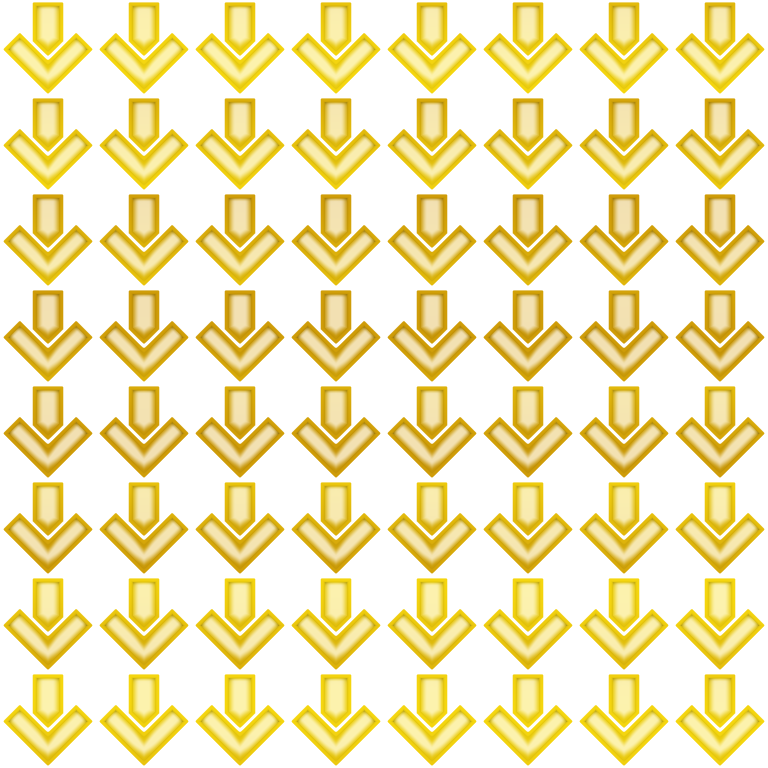
Give the GLSL for this pattern, as a WebGL 1 fragment shader.

```glsl
precision highp float;

uniform vec2 u_resolution;

// Depths inside the stem: x from its sides and point, y from its flat top
vec2 stemDepths(vec2 p) {
  float side = min(15.3 - abs(p.x), (56.5 - p.x - p.y) * 0.7071);
  return vec2(side, p.y - 2.4);
}

// Depths inside the chevron: x from its long sides, y from its arm ends
vec2 chevronDepths(vec2 p) {
  float along = p.x + p.y;
  float side = min(along - 60.8, 94.3 - along);
  return vec2(side, p.y - p.x - 4.5) * 0.7071;
}

// Combines two depths with a slightly rounded corner
float roundedDepth(vec2 depths) {
  vec2 m = 1.4 - depths;
  return 1.4 - length(max(m, 0.0)) - min(max(m.x, m.y), 0.0);
}

// Gold rim around a recessed, softly glowing fill
vec3 goldTray(vec2 depths, float depth, float x, float darkness, float pixel) {
  vec3 rim = mix(vec3(0.96, 0.84, 0.06), vec3(0.81, 0.61, 0.03), darkness);
  vec3 cream = mix(vec3(0.99, 0.95, 0.68), vec3(0.95, 0.88, 0.70), darkness);

  // The glow fades earlier along the fold line
  float side = depths.x - 2.0 * exp(-0.02 * x * x);
  float glow = smoothstep(2.5, 9.5, side) * smoothstep(2.0, 7.5, depths.y);
  vec3 fill = mix(rim * 0.96, cream, glow);

  // Shadow in the corners of the recess
  vec2 inset = max(depths - 4.0, 0.0);
  fill *= 1.0 - 0.3 * exp(-0.25 * inset.x - 0.5 * inset.y);

  rim *= 1.0 - 0.07 * smoothstep(2.0, 4.0, depth);
  return mix(rim, fill, smoothstep(-0.5, 0.5, (depth - 4.0) / max(pixel, 1.0)));
}

void main() {
  // Eight by eight cells of 96 units, counted from the top left
  vec2 grid = gl_FragCoord.xy / u_resolution * 8.0;
  grid.y = 8.0 - grid.y;
  vec2 cell = floor(grid);
  vec2 p = fract(grid) * 96.0 - vec2(48.0, 0.0);
  float pixel = 768.0 / min(u_resolution.x, u_resolution.y);

  // Mirror with a softened fold so the points are blunt
  p.x = sqrt(p.x * p.x + 0.8);

  vec2 stem = stemDepths(p);
  vec2 chevron = chevronDepths(p);
  float stemDepth = roundedDepth(stem);
  float chevronDepth = roundedDepth(chevron);
  float depth = max(stemDepth, chevronDepth);
  vec2 depths = stemDepth > chevronDepth ? stem : chevron;

  // A dark wave runs down each arrow and advances from cell to cell
  float phase = (cell.x + 8.0 * cell.y) / 64.0 - 0.34 - 0.25 * p.y / 96.0;
  float darkness = 0.5 + 0.5 * cos(6.28319 * phase);

  vec3 gold = goldTray(depths, depth, p.x, darkness, pixel);
  float coverage = clamp(depth / pixel + 0.5, 0.0, 1.0);
  gl_FragColor = vec4(mix(vec3(1.0), gold, coverage), 1.0);
}
```
